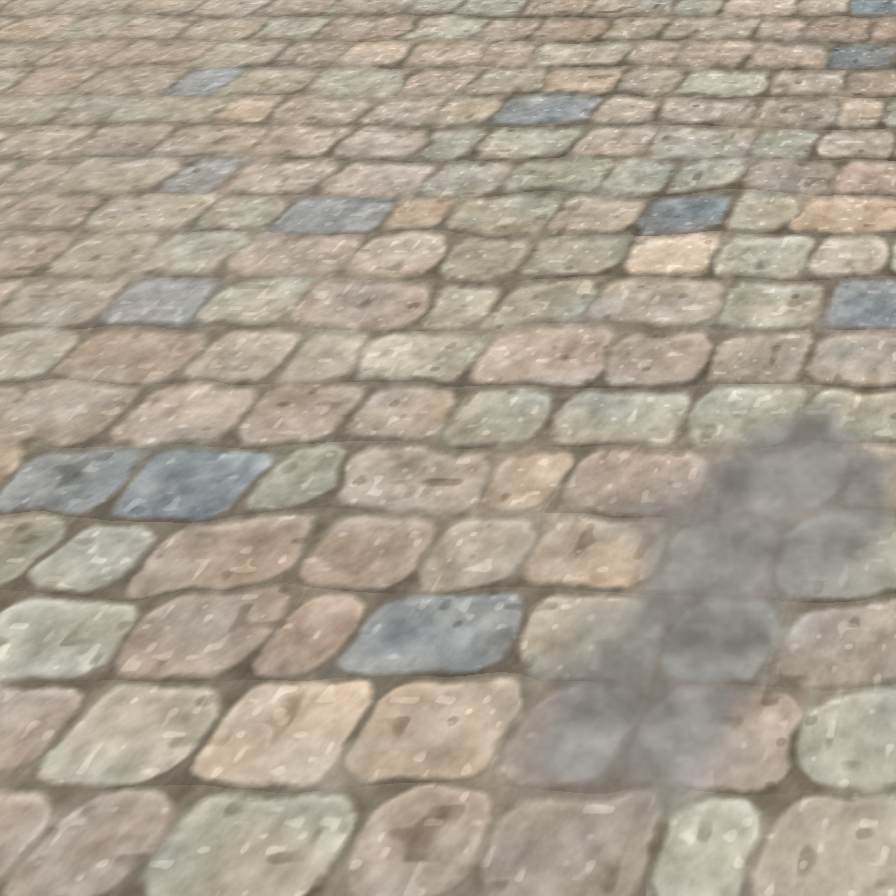
Give the GLSL for this texture, as a WebGL 2 fragment shader.

```glsl
#version 300 es
precision highp float;
// Worn cobblestone paving receding toward the upper right, with a grey stain.

uniform vec2 u_resolution;
out vec4 fragColor;

const vec2 VANISH = vec2(1.25, 1.68);      // vanishing point, above the canvas
const float COLUMNS = 9.3;                 // stones per unit width at depth 1
const float ROWS = 19.0;                   // sets about 17 visible courses
const float ROW_PHASE = -0.17;
const float JITTER = 0.45;                 // variation of stone widths
const float WAVE = 0.24;                   // unevenness of the courses
const float JOINT = 0.0035;                // half width of a joint at depth 1
const float CORNER = 0.016;                // corner radius at depth 1
const float SOFT = 0.006;                  // softness of stone edges

const vec3 PINK = vec3(0.71, 0.645, 0.585);
const vec3 OLIVE = vec3(0.69, 0.675, 0.605);
const vec3 CREAM = vec3(0.77, 0.70, 0.62);
const vec3 SLATE = vec3(0.59, 0.605, 0.605);
const vec3 JOINT_COLOR = vec3(0.49, 0.455, 0.395);
const vec3 SHADOW = vec3(0.37, 0.335, 0.295);
const vec3 STAIN = vec3(0.545, 0.54, 0.525);
const vec3 HAZE = vec3(0.73, 0.675, 0.61);

float hash(vec2 p) {
  return fract(sin(dot(p, vec2(127.1, 311.7))) * 43758.5453);
}

float noise(vec2 p) {
  vec2 i = floor(p), f = fract(p);
  f = f * f * (3.0 - 2.0 * f);
  return mix(mix(hash(i), hash(i + vec2(1, 0)), f.x),
             mix(hash(i + vec2(0, 1)), hash(i + vec2(1, 1)), f.x), f.y);
}

float fbm(vec2 p) {
  float sum = 0.0, amp = 0.5;
  for (int i = 0; i < 4; i++) {
    sum += amp * noise(p);
    p = p * 2.03 + 17.3;
    amp *= 0.5;
  }
  return sum / 0.9375;
}

float roundBox(vec2 p, vec2 halfSize, float radius) {
  vec2 q = abs(p) - halfSize + radius;
  return length(max(q, 0.0)) + min(max(q.x, q.y), 0.0) - radius;
}

float segment(vec2 p, vec2 a, vec2 b) {
  vec2 ab = b - a;
  return length(p - a - ab * clamp(dot(p - a, ab) / dot(ab, ab), 0.0, 1.0));
}

// Left edge of stone i in a row, shifted at random.
float edgeAt(float i, float row) {
  return i + JITTER * (hash(vec2(i, row)) - 0.5) + JITTER * 0.5;
}

vec3 stoneColor(vec2 id) {
  float pick = hash(id + 5.7);
  vec3 c = mix(PINK, OLIVE, smoothstep(0.2, 0.65, pick));
  c = mix(c, CREAM, step(0.76, pick));
  c = mix(c, SLATE, step(0.91, pick));
  return c + 0.07 * (hash(id + 31.3) - 0.5);
}

void main() {
  vec2 p = gl_FragCoord.xy / u_resolution;

  // Perspective ground plane, with uneven courses
  float depth = VANISH.y - p.y;
  vec2 ground = vec2((p.x - VANISH.x) * COLUMNS, ROWS) / depth;
  vec2 bent = ground + vec2(0.0, ROW_PHASE);
  bent.y += WAVE * (noise(ground * vec2(0.9, 0.7)) - 0.5);
  bent += 0.12 * (vec2(noise(ground * 2.7), noise(ground * 2.9 + 40.0)) - 0.5);

  // Staggered stones of varied width
  float row = floor(bent.y);
  float along = bent.x + hash(vec2(row, 9.1));
  float cell = floor(along);
  if (along < edgeAt(cell, row)) cell -= 1.0;
  float left = edgeAt(cell, row), right = edgeAt(cell + 1.0, row);
  vec2 id = vec2(cell, row);

  // Distance to the stone outline, in canvas units
  vec2 scale = vec2(depth / COLUMNS, depth * depth / ROWS);
  vec2 local = vec2(along - 0.5 * (left + right), fract(bent.y) - 0.5);
  vec2 halfSize = 0.5 * vec2(right - left, 1.0) * scale - JOINT * depth;
  float ragged = 0.008 * depth * (fbm(ground * 5.0) - 0.5);
  float dist = roundBox(local * scale, halfSize, CORNER * depth * depth) + ragged;
  float gap = smoothstep(-SOFT, SOFT * 0.8, dist);

  // Stone faces: tint, mottling, grain, pale upper edges
  float mottle = fbm(ground * vec2(3.2, 2.6) + hash(id) * 20.0);
  float grain = fbm(ground * vec2(9.0, 6.0) + 80.0);
  vec3 color = stoneColor(id);
  color += 0.22 * (mottle - 0.5) + 0.24 * (grain - 0.5) + 0.012;
  color += vec3(0.035, 0.0, -0.03) * (fbm(ground * 1.3 + 60.0) - 0.5) * 2.0;
  float rim = smoothstep(-0.016, -0.004, dist) * (1.0 - gap);
  color += 0.06 * rim * smoothstep(-0.1, 0.4, local.y);
  color += 0.10 * smoothstep(0.74, 0.9, noise(ground * vec2(12.0, 9.0)));
  color -= 0.13 * smoothstep(0.80, 0.95, noise(ground * vec2(6.0, 5.0) + 13.0));

  // Warm wash over the far left
  float haze = smoothstep(0.75, 0.0, p.x) * smoothstep(0.3, 0.75, p.y);
  color = mix(color, HAZE + 0.2 * (grain - 0.5), 0.35 * haze);

  // Diagonal grey stain that also fills the joints
  float spill = segment(p, vec2(0.66, 0.17), vec2(0.91, 0.47));
  spill += 0.16 * (fbm(p * 9.0) - 0.5);
  float stain = 1.0 - smoothstep(0.05, 0.13, spill);
  vec3 grime = STAIN + 0.34 * (fbm(p * vec2(22.0, 28.0)) - 0.5);
  color = mix(color, grime, 0.85 * stain);

  // Joints, dark below the stones and worn away in places
  float under = smoothstep(0.1, -0.45, local.y);
  float worn = mix(0.5, 1.0, smoothstep(0.25, 0.6, noise(ground * 1.7 + 25.0)));
  worn *= (1.0 - 0.4 * haze) * (1.0 - 0.65 * stain);
  vec3 joint = mix(JOINT_COLOR, SHADOW, under * noise(ground * 2.3 + 7.0));
  color = mix(color, joint + 0.2 * (grain - 0.5), gap * worn);

  fragColor = vec4(clamp(color, 0.0, 1.0), 1.0);
}
```
